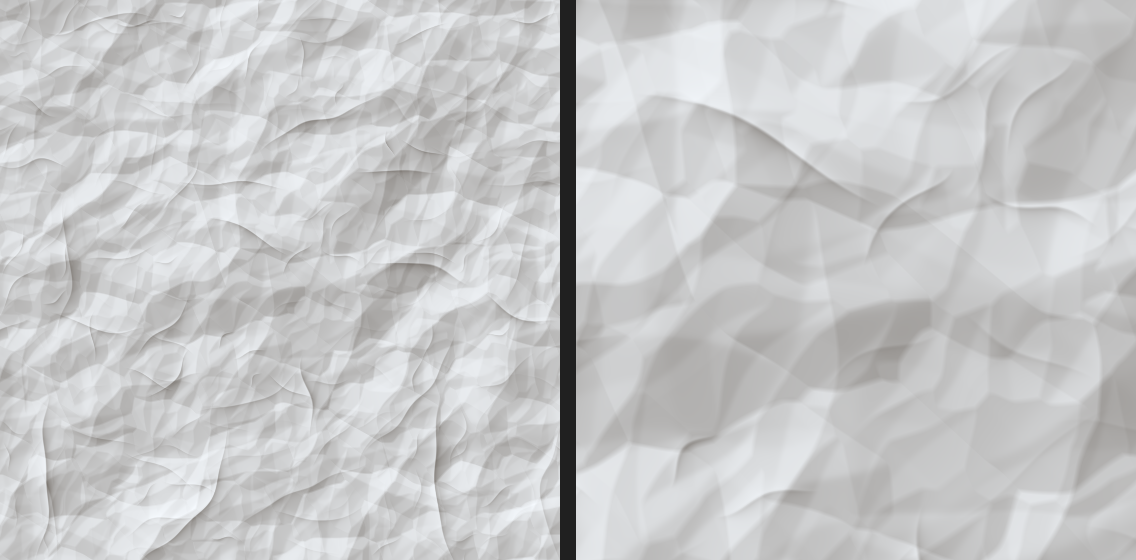
Left, the full canvas; right, a detail of the centre.
Reproduce this texture procedurally as a WebGL 1 fragment shader.

```glsl
precision highp float;
// Crumpled white paper, lit from the upper left.
// Cellular noise of tilted pyramids gives a height of flat, angular facets,
// shaded by its slope; scattered tapered folds add sparse sharp shadows.
uniform vec2 u_resolution;

const vec3 SHADE_GREY = vec3(0.63, 0.62, 0.61);
const vec3 LIT_WHITE = vec3(0.88, 0.89, 0.90);
const vec2 LIGHT_DIR = vec2(-0.6, 0.8);
const float SLOPE_STEP = 0.002;
const float EDGE_BLUR = 0.0016;

vec2 hash2(vec2 c) {
  vec2 k = vec2(dot(c, vec2(127.1, 311.7)), dot(c, vec2(269.5, 183.3)));
  return fract(sin(k) * 43758.5);
}

vec2 direction(float angle) {
  return vec2(cos(angle), sin(angle));
}

// Coordinates of p along and across the given axis.
vec2 turn(vec2 p, vec2 axis) {
  return vec2(dot(p, axis), dot(p, vec2(-axis.y, axis.x)));
}

// Layered sines make straight lines slightly uneven.
vec2 warp(vec2 p, float phase) {
  vec2 offset = vec2(0.0);
  float frequency = 11.0;
  float amplitude = 0.012;
  for (int i = 0; i < 3; i++) {
    vec2 wave = p.yx * frequency + p * frequency * 0.6;
    offset += amplitude * sin(wave + vec2(phase, phase * 1.7 + 2.0));
    frequency *= 2.3;
    amplitude *= 0.42;
    phase += 1.3;
  }
  return p + offset;
}

// Highest of the pyramids around q; each has its own turn, slopes and lean.
float pyramidHeight(vec2 q) {
  vec2 home = floor(q);
  float height = -9.0;
  for (int y = -2; y <= 2; y++) {
    for (int x = -2; x <= 2; x++) {
      vec2 c = home + vec2(float(x), float(y));
      vec2 r = q - c - hash2(c);
      vec2 shape = hash2(c + 17.0);
      vec2 lean = hash2(c + 41.0) * 1.2 - 0.6;
      vec2 slope = mix(vec2(0.35), vec2(1.15), vec2(shape.y, 1.0 - shape.y));
      vec2 local = turn(r, direction(shape.x * 6.28));
      float rounding = 0.02 + 0.12 * lean.x * lean.x;
      vec2 sides = lean * local - sqrt(local * local + rounding * rounding);
      height = max(height, dot(slope, sides) - 0.35 * dot(r, r) + 0.3 * shape.x);
    }
  }
  return height;
}

// Light on one layer of facets, elongated along the given angle.
float facetLight(vec2 p, float scale, float angle, float stretch) {
  vec2 axis = direction(angle);
  vec2 size = vec2(scale / stretch, scale);
  vec2 stepToLight = turn(LIGHT_DIR * SLOPE_STEP, axis) * size;
  vec2 q = turn(p, axis) * size + scale * 1.37;
  float rise = pyramidHeight(q - stepToLight) - pyramidHeight(q + stepToLight);
  return rise / (2.0 * SLOPE_STEP * scale);
}

// Tapered folds, one per cell: bright above the crest, shadow below it.
float foldLight(vec2 p, float scale, float seed) {
  vec2 q = p * scale + seed;
  vec2 home = floor(q);
  float blur = EDGE_BLUR * scale;
  float light = 0.0;
  for (int y = -1; y <= 1; y++) {
    for (int x = -1; x <= 1; x++) {
      vec2 c = home + vec2(float(x), float(y));
      vec2 pick = hash2(c + seed);
      vec2 shape = hash2(c + seed + 31.0);
      vec2 r = q - c - 0.25 - 0.5 * hash2(c);
      vec2 local = turn(r, direction(0.6 + 1.2 * (pick.x * 2.0 - 1.0)));
      float run = local.x / mix(0.3, 0.8, pick.y);
      float side = local.y + 0.06 * sin(run * 3.0 + shape.y * 6.28);
      float taper = max(1.0 - run * run, 0.0);
      float width = 0.01 + 0.11 * taper;
      float d = abs(side);
      float shadow = -0.6 * exp(-4.0 * d / width) - 0.5 * exp(-d / width);
      float shine = 0.5 * exp(-1.7 * d / width);
      light += shape.x * shape.x * taper
             * mix(shadow, shine, smoothstep(-blur, blur, side));
    }
  }
  return light;
}

void main() {
  vec2 p = gl_FragCoord.xy / min(u_resolution.x, u_resolution.y);

  // Broad swells, then facets from large to small; negative gains dent inward.
  float tone = 0.70 + 0.07 * sin(p.x * 7.0 - p.y * 9.0 + 1.5 * sin(p.y * 6.0 + 1.0));
  tone += 0.10 * facetLight(warp(p, 0.4), 4.5, 0.55, 1.4);
  tone -= 0.17 * facetLight(warp(p, 2.9), 8.0, 0.95, 1.5);
  tone += 0.17 * facetLight(warp(p, 5.1), 14.0, -0.3, 1.4);
  tone -= 0.11 * facetLight(warp(p, 7.7), 25.0, 1.1, 1.4);

  // Sparse folds from long to short.
  tone += 0.90 * foldLight(warp(p, 1.2), 4.5, 3.0);
  tone += 0.80 * foldLight(warp(p, 3.6), 8.0, 11.0);
  tone += 0.65 * foldLight(warp(p, 6.3), 14.0, 23.0);

  // Compress the highlights so that lit paper stays off pure white.
  tone -= 0.5 * max(tone - 1.0, 0.0);
  tone = max(tone, -0.75);
  gl_FragColor = vec4(mix(SHADE_GREY, LIT_WHITE, tone), 1.0);
}
```
